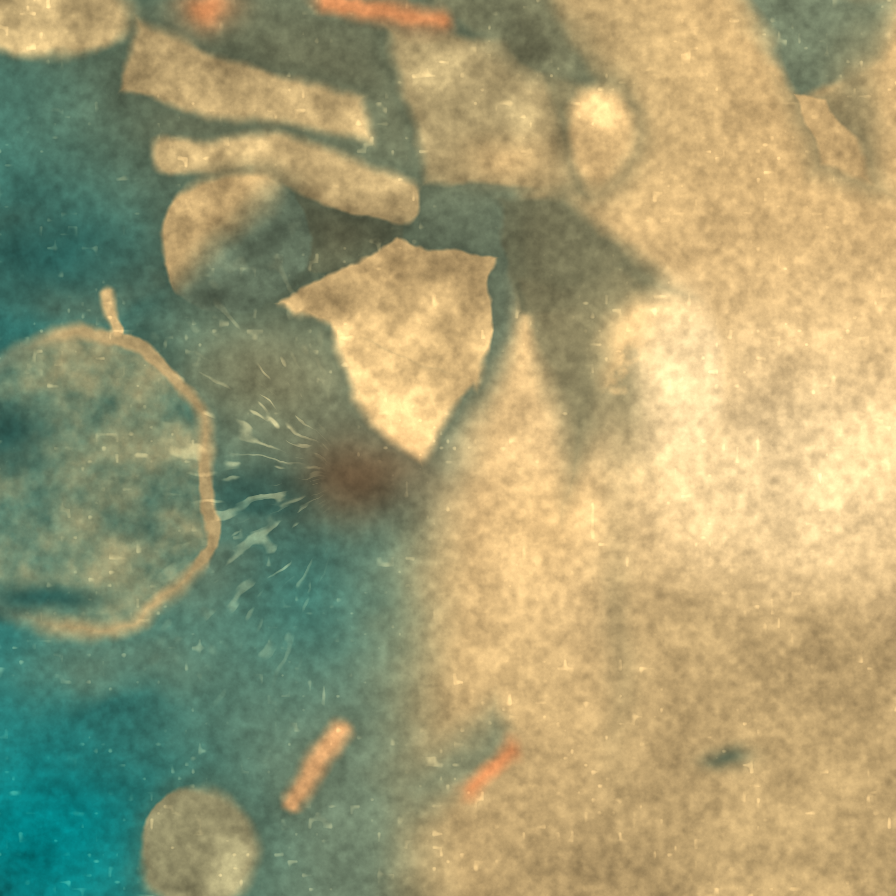
A WebGL 1 fragment shader for this texture:

```glsl
precision highp float;
uniform vec2 u_resolution;
const vec3 CREAM = vec3(1., .87, .65);
const vec3 SAND = vec3(.87, .72, .49);
const vec3 OCHRE = vec3(.73, .62, .43);
const vec3 OLIVE = vec3(.56, .52, .38);
const vec3 MOSS = vec3(.42, .48, .39);
const vec3 SHADE = vec3(.3, .34, .27);
const vec3 TEAL = vec3(.2, .44, .41);
const vec3 DEEP = vec3(0., .48, .49);
const vec3 RUST = vec3(.88, .57, .36);
const float EDGE = .004;
const float WARP = .035;
const float GRAIN = .3;
const vec2 HUB = vec2(.4, .47);

vec2 p;              // warped position
vec3 paint;          // accumulated colour
float rough, broad;  // surface noise, fine and wide

float hash(vec2 v) {
  vec3 h = fract(v.xyx * .1031);
  h += dot(h, h.yzx + 33.33);
  return fract((h.x + h.y) * h.z);
}
float noise(vec2 v) {
  vec2 i = floor(v), f = fract(v), e = vec2(1, 0);
  f *= f * (3. - 2. * f);
  return mix(mix(hash(i), hash(i + e), f.x), mix(hash(i + e.yx), hash(i + e.xx), f.x), f.y);
}
float fbm(vec2 v) {
  float sum = 0., amp = .5;
  for (int i = 0; i < 5; i++) {
    sum += amp * noise(v);
    v = mat2(1.6, 1.2, -1.2, 1.6) * v + 7.3;
    amp *= .5;
  }
  return sum;
}
// Edge softness drifts with the wide noise
void fill(float d, float soft, vec3 c) {
  soft *= mix(.6, 2.5, smoothstep(.35, .65, broad));
  paint = mix(paint, c, .9 - .9 * smoothstep(-soft, soft, d));
}
// Textured body with a contact shadow
void solid(float d, vec3 c) {
  paint = mix(paint, SHADE, .45 - .45 * smoothstep(-.01, .03, d));
  fill(d, EDGE, c * (.58 + .5 * rough + .4 * broad));
}
// Soft spot: centre in xy, radii in zw
void glow(vec4 s, vec3 c, float a) {
  vec2 q = (p - s.xy) / s.zw;
  paint = mix(paint, c, a * exp(-dot(q, q)));
}
float oval(vec4 s) {
  return (length((p - s.xy) / s.zw) - 1.) * min(s.z, s.w);
}
float capsule(vec4 s, float r) {
  vec2 e = s.zw - s.xy, q = p - s.xy;
  return length(q - e * clamp(dot(q, e) / dot(e, e), 0., 1.)) - r;
}
float side(vec2 a, vec2 b) {
  vec2 e = normalize(b - a);
  return dot(p - a, vec2(-e.y, e.x));
}
// Convex quad, corners clockwise
float quad(vec4 a, vec4 b) {
  return max(max(side(a.xy, a.zw), side(a.zw, b.xy)), max(side(b.xy, b.zw), side(b.zw, a.xy)));
}

void main() {
  vec2 uv = gl_FragCoord.xy / u_resolution;
  rough = fbm(uv * 24.);
  broad = fbm(uv * 7.);
  p = uv + WARP * (vec2(fbm(uv * 13.), fbm(uv * 13. + 40.)) - .48);
  // Water and sand mound
  float bank = .38 + .18 * smoothstep(.3, .68, p.y);
  float width = mix(.15, .04, smoothstep(.3, .65, p.y));
  paint = mix(mix(TEAL, MOSS, smoothstep(0., .4, p.x)), mix(OCHRE, SAND, smoothstep(.05, .5, p.y)),
              smoothstep(bank, bank + width, p.x));
  glow(vec4(.88, .48, .28, .18), CREAM, .85);
  float slope = smoothstep(-.05, .05, .37 - p.y - .2 * (p.x - .68));
  paint = mix(paint, OCHRE, .75 * slope * smoothstep(.64, .74, p.x));
  glow(vec4(.62, .42, .08, .07), SAND * 1.06, .8);
  glow(vec4(.69, .3, .018, .13), OLIVE, .35);
  glow(vec4(.4, .08, .045, .13), MOSS, .8);
  // Drowned stones, depths and shaded ledge
  for (int i = 0; i < 16; i++) {
    vec2 k = vec2(i, 5), h = vec2(hash(k), hash(k.yx));
    fill(oval(vec4(h * vec2(.34, .7) + vec2(0., .15), .055, .03)), .014, mix(TEAL * .75, MOSS, fract(h.x * 7.)));
  }
  vec3 dusk = mix(SHADE, OLIVE, .5);
  glow(vec4(.32, .91, .33, .16), dusk, .9);
  glow(vec4(.05, .71, .11, .06), TEAL * .8, .8);
  glow(vec4(.3, .58, .13, .08), OLIVE, .7);
  glow(vec4(.34, .34, .09, .12), TEAL, .7);
  glow(vec4(.04, .06, .16, .13), DEEP, .95);
  // Upper stones
  solid(oval(vec4(.06, .98, .09, .045)), OCHRE);
  solid(quad(vec4(.43, .97, .6, .95), vec4(.64, .79, .48, .79)), mix(OLIVE, OCHRE, .6));
  solid(quad(vec4(.47, 1.01, .6, 1.01), vec4(.67, .905, .6, .92)), dusk);
  solid(quad(vec4(.155, .975, .41, .89), vec4(.41, .845, .135, .895)), OCHRE);
  solid(oval(vec4(.665, .85, .036, .06)), SAND);
  glow(vec4(.56, .82, .05, .03), SAND, .8);
  solid(quad(vec4(.33, .79, .46, .76), vec4(.45, .68, .34, .69)), dusk);
  solid(min(capsule(vec4(.19, .825, .3, .83), .022), capsule(vec4(.3, .825, .45, .77), .028)), OCHRE);
  solid(oval(vec4(.265, .73, .083, .075)), mix(MOSS, SAND, smoothstep(-.03, .04, p.y - p.x - .48)));
  // Central rocks, lit and shaded
  solid(min(quad(vec4(.31, .66, .45, .73), vec4(.555, .71, .53, .56)),
            quad(vec4(.36, .65, .53, .57), vec4(.465, .485, .4, .55))), SAND * 1.06);
  fill(quad(vec4(.55, .77, .62, .78), vec4(.765, .665, .58, .65)), .007, dusk);
  glow(vec4(.7, .57, .04, .09), mix(OLIVE, SAND, smoothstep(.4, .6, rough)), .9);
  fill(quad(vec4(.58, .69, .69, .67), vec4(.67, .52, .64, .46)), .01, mix(dusk, OLIVE, .6));
  fill(oval(vec4(.765, .575, .045, .08)), .014, CREAM);
  // Hollow with a curved rim
  float ring = oval(vec4(.09, .46, .15, .165));
  fill(ring, .01, mix(TEAL, OCHRE, .1 + rough * .9));
  fill(abs(ring) - .007, EDGE, mix(MOSS, OCHRE, smoothstep(0., .08, p.x)));
  glow(vec4(.01, .51, .05, .035), TEAL * .65, .9);
  glow(vec4(.05, .33, .06, .018), TEAL * .7, .9);
  // Radiating spines
  vec2 q = p - HUB;
  float reach = length(q);
  glow(vec4(HUB, .08, .05), RUST * .5, .65);
  float rays = noise(vec2(atan(q.y, -q.x) * 24., reach * 45.));
  rays = smoothstep(.7, .95, rays) * smoothstep(.02, .1, -q.x);
  paint += SAND * .5 * rays * exp(-reach * reach * 30.);
  // Lower stones and bright slivers
  solid(oval(vec4(.225, .05, .065, .075)), OLIVE);
  solid(capsule(vec4(.33, .11, .38, .18), .012), mix(OCHRE, RUST, .5));
  fill(quad(vec4(.43, .13, .55, .2), vec4(.57, .17, .47, .09)), .012, mix(MOSS, OLIVE, .4));
  fill(capsule(vec4(.525, .125, .57, .165), .01), .007, RUST);
  glow(vec4(.815, .15, .023, .012), SHADE, .9);
  fill(capsule(vec4(.117, .68, .133, .63), .008), EDGE, SAND);
  fill(capsule(vec4(.36, 1., .49, .98), .012), .008, RUST);
  glow(vec4(.23, .99, .035, .02), RUST, .9);
  // Upper right stones
  fill(quad(vec4(.83, 1.01, 1., 1.01), vec4(.98, .93, .9, .89)), .012, MOSS);
  glow(vec4(.96, .9, .025, .07), OLIVE, .8);
  solid(quad(vec4(.895, .895, .93, .885), vec4(.97, .8, .92, .81)), SAND);
  // Grain, wide mottling and sparse flecks
  paint *= 1. + GRAIN * (1.2 * fbm(uv * 110.) + rough + broad - 1.5);
  paint += .2 * SAND * smoothstep(.8, 1., noise(uv * 130.)) * smoothstep(.45, .65, rough);
  gl_FragColor = vec4(clamp(paint, 0., 1.), 1.);
}
```
